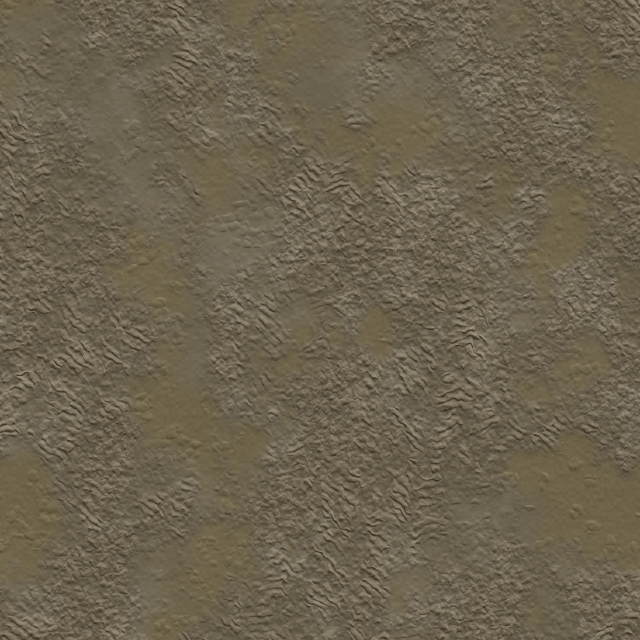
This texture is drawn by a WebGL 2 fragment shader. Its source:

```glsl
#version 300 es
precision highp float;

#define PATCH_SCALE vec2(8.5, 6.5)
#define CLOD_SCALE 82.0
#define TREAD_WIDTH 0.075
#define TREAD_PITCH 0.0145
#define RELIEF 0.37
#define LIGHT_DIR normalize(vec2(0.15, 0.98))
#define SHADE_TINT vec3(0.94, 1.0, 1.14)
#define MUD vec3(0.423, 0.383, 0.312)
#define DRY_MUD vec3(0.470, 0.436, 0.372)
#define WET_MUD vec3(0.420, 0.385, 0.310)
#define PUDDLE vec3(0.437, 0.392, 0.284)

uniform vec2 u_resolution;
out vec4 fragColor;

float hash(vec2 p) {
  vec3 a = fract(vec3(p.xyx) * 0.1031);
  a += dot(a, a.yzx + 33.33);
  return fract((a.x + a.y) * a.z);
}

float noise(vec2 p) {
  vec2 i = floor(p), f = fract(p);
  f = f * f * (3.0 - 2.0 * f);
  return mix(mix(hash(i), hash(i + vec2(1, 0)), f.x),
             mix(hash(i + vec2(0, 1)), hash(i + vec2(1, 1)), f.x), f.y);
}

float fbm(vec2 p) {
  float sum = 0.0, amp = 0.52;
  for (int i = 0; i < 5; i++) {
    sum += amp * noise(p);
    p = mat2(0.8, 0.6, -0.6, 0.8) * p * 2.03 + 17.3;
    amp *= 0.5;
  }
  return sum;
}

// Large-scale ground level: low patches are smooth, high ones churned
float groundLevel(vec2 p) {
  return fbm(p * PATCH_SCALE + 3.7) + 0.16 * (noise(p * 42.0 + 7.0) - 0.5);
}

// Rounded lumps, one per cell, with varied radii
float clods(vec2 p) {
  vec2 cell = floor(p);
  float top = 0.0;
  for (int y = -1; y <= 1; y++) {
    for (int x = -1; x <= 1; x++) {
      vec2 id = cell + vec2(x, y);
      vec2 center = id + vec2(hash(id), hash(id + 51.7));
      float radius = mix(0.2, 0.75, hash(id + 113.1));
      vec2 d = (p - center) / radius;
      top = max(top, radius * (1.0 - dot(d, d)));
    }
  }
  return top;
}

// Broken ridges pressed along tilted lanes, slanted or chevron-shaped
float treads(vec2 p) {
  vec2 t = mat2(0.98, 0.17, -0.17, 0.98) * p;
  float lane = floor(t.x / TREAD_WIDTH);
  float side = fract(t.x / TREAD_WIDTH) - 0.5;
  float slant = hash(vec2(lane, 9.0)) < 0.3 ? abs(side) : side;
  float phase = fract((t.y + 0.6 * slant * TREAD_WIDTH) / TREAD_PITCH + hash(vec2(lane, 2.0)));
  float ridge = smoothstep(0.0, 0.25, phase) * (1.0 - smoothstep(0.45, 0.95, phase));
  float edge = 1.0 - smoothstep(0.34, 0.48, abs(side));
  return ridge * edge * smoothstep(0.38, 0.62, noise(p * 70.0));
}

float height(vec2 p) {
  float rough = smoothstep(0.36, 0.6, groundLevel(p));
  vec2 warp = vec2(noise(p * 120.0), noise(p * 120.0 + 41.0)) - 0.5;
  vec2 bend = vec2(noise(p * 26.0 + 5.0), noise(p * 26.0 + 77.0)) - 0.5;
  vec2 q = p + 0.006 * warp;
  float tracked = smoothstep(0.5, 0.66, noise(p * 10.0 + 29.0));
  float lumps = 0.0037 * clods(q * CLOD_SCALE) + 0.0028 * clods(q * CLOD_SCALE * 1.8 + 8.0);
  float churned = mix(lumps, lumps * 0.6 + 0.0030 * treads(q + 0.016 * bend), tracked);
  float grit = 0.0032 * noise(p * 185.0) + 0.0030 * noise(p * 85.0 + 13.0);
  // Isolated crumbs remain on the smooth patches
  float crumbs = 0.0034 * clods(q * 76.0 + 31.0) * smoothstep(0.52, 0.7, noise(p * 40.0));
  return rough * churned + mix(0.24, 0.85, rough) * grit + (1.0 - rough) * crumbs;
}

void main() {
  vec2 p = gl_FragCoord.xy / min(u_resolution.x, u_resolution.y);
  float level = groundLevel(p);
  float rough = smoothstep(0.36, 0.6, level);

  // Slope towards the light
  vec2 probe = LIGHT_DIR * 0.0011;
  float slope = (height(p - probe) - height(p + probe)) / (2.0 * length(probe));
  float h = height(p);

  // Ground colours: churned mud, pale dried skin, wet film and puddles
  float stain = fbm(p * 9.0 + 61.0);
  float pale = smoothstep(0.46, 0.72, fbm(p * 16.0 + 23.0));
  vec3 color = mix(WET_MUD, MUD, rough);
  color = mix(color, DRY_MUD, 0.6 * pale);
  float pool = (1.0 - smoothstep(0.36, 0.53, level)) * smoothstep(0.4, 0.55, fbm(p * 5.5 + 90.0));
  color = mix(color, PUDDLE, 0.9 * pool);
  color *= 0.96 + 0.08 * stain;

  // Crevices darken, raised grains dry paler
  float raised = smoothstep(0.0015, 0.0065, h);
  color *= mix(1.0, mix(0.91, 1.08, raised), rough);
  color *= 1.0 + clamp(slope * RELIEF, -0.46, 0.23) * SHADE_TINT;
  color *= 0.98 + 0.04 * noise(p * 256.0);
  fragColor = vec4(color, 1.0);
}
```
